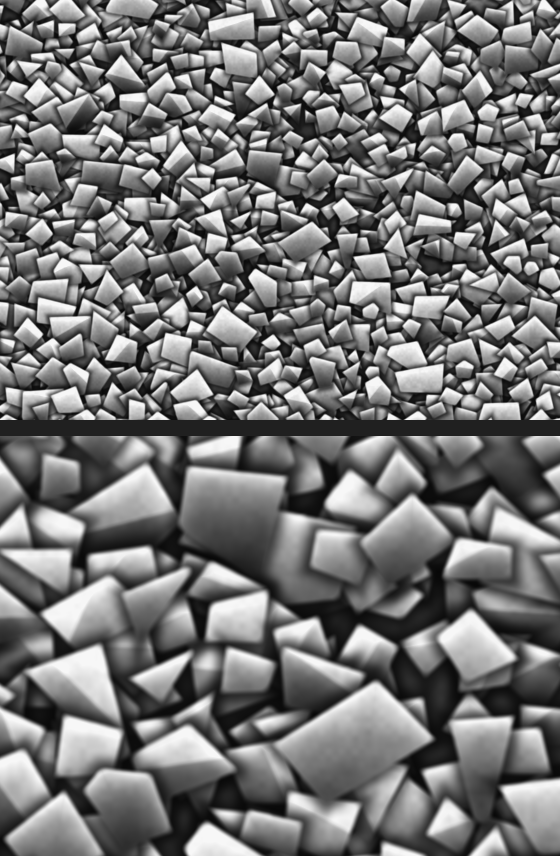
Top: the whole. Bottom: its middle third, enlarged.
A Shadertoy shader for this texture:

```glsl
// A dense bed of angular grey crystals, as seen by an electron microscope.
// Jittered grids of convex polygons are painted from back to front; each grain
// darkens what lies behind it and has facets, a soft gradient and a bright rim.

const float TAU = 6.28319;
const vec2  CELL = vec2(0.065, 0.051);   // grid spacing, in canvas heights
const int   LAYERS = 3;
const float FRONT_SHARE = 0.7;           // part of the front layer that is filled
const float MIN_SIZE = 0.0165;
const float MAX_SIZE = 0.0355;
const float REACH = 2.1;                 // corner limit, in grain sizes
const float MAX_TILT = 0.8;
const float SOFTNESS = 0.0029;           // half width of a smoothed edge
const float CORNER = 0.005;              // rounding of the corners
const float SHADOW_WIDTH = 0.02;
const float SHADOW_DEPTH = 0.62;
const float RIM_WIDTH = 0.0045;
const float DARK_FACE = 0.36;
const float LIGHT_FACE = 0.77;
const float GAP_TONE = 0.22;
const float GRIT = 0.09;
const float CONTRAST = 0.4;

// Integer hash, three values from 0 to 1
vec3 hash3(ivec2 cell, int salt) {
    uvec3 v = uvec3(ivec3(cell, salt)) * 1664525u + 1013904223u;
    v.x += v.y * v.z; v.y += v.z * v.x; v.z += v.x * v.y;
    v ^= v >> 16u;
    v.x += v.y * v.z; v.y += v.z * v.x; v.z += v.x * v.y;
    return vec3(v >> 8u) * exp2(-24.0);
}

float valueNoise(vec2 p) {
    ivec2 c = ivec2(floor(p));
    vec2 f = fract(p);
    f = f * f * (3.0 - 2.0 * f);
    float low  = mix(hash3(c, 91).x, hash3(c + ivec2(1, 0), 91).x, f.x);
    float high = mix(hash3(c + ivec2(0, 1), 91).x, hash3(c + ivec2(1, 1), 91).x, f.x);
    return mix(low, high, f.y);
}

float smoothMax(float a, float b, float k) {
    float h = max(k - abs(a - b), 0.0) / k;
    return max(a, b) + 0.25 * h * h * k;
}

vec2 direction(float angle) { return vec2(cos(angle), sin(angle)); }

// Paints one grain over the tone behind it; p is relative to its centre
float paintGrain(float behind, vec2 p, float size, ivec2 id, int salt, float soft) {
    vec3 form = hash3(id, salt + 1);
    vec3 look = hash3(id, salt + 2);
    int sides = form.x < 0.15 ? 3 : (form.x < 0.88 ? 4 : 5);
    float tilt = (form.y - 0.5) * 2.0 * MAX_TILT;
    float stretch = mix(1.0, 1.7, form.z * form.z);

    // Outline, with light gathered along the edges that face up
    float d = length(p) - REACH * size;
    float glow = 0.0;
    float rim = 0.0;
    for (int k = 0; k < sides; k++) {
        vec3 vary = hash3(id, salt + 4 + k);
        float turn = float(k) + (vary.x - 0.5) * 0.34;
        vec2 normal = direction(0.25 * TAU + tilt + TAU * turn / float(sides));
        float inner = size * mix(0.75, 1.1, vary.y);
        if (sides == 3) inner *= 0.75;
        else if (k % 2 == 1) inner *= stretch;
        float edge = dot(p, normal) - inner;
        d = smoothMax(d, edge, CORNER);
        float lit = smoothstep(-0.35, 0.75, normal.y);
        float inside = min(edge, 0.0);
        glow = max(glow, lit * exp(inside / (0.45 * size)));
        rim = max(rim, (0.2 + 0.8 * lit) * exp(inside / RIM_WIDTH));
    }

    // Face tone, sometimes split by a ridge into a light and a dark facet
    float tone = mix(DARK_FACE, LIGHT_FACE, look.x);
    tone += 0.17 * clamp(p.y / size, -1.3, 1.3) + 0.27 * glow + 0.24 * rim;
    if (look.y < 0.4) {
        vec2 facing = direction(0.25 * TAU + (look.z - 0.5) * 2.6);
        float ridge = dot(p, facing) - size * mix(-0.1, 0.5, fract(look.y * 17.0));
        tone += mix(-0.14, 0.12, smoothstep(-soft, soft, ridge));
        tone += 0.08 * exp(-abs(ridge) / RIM_WIDTH);
    }

    float shade = 1.0 - smoothstep(0.0, SHADOW_WIDTH, d);
    behind *= 1.0 - SHADOW_DEPTH * shade * shade;
    return mix(behind, clamp(tone, 0.0, 1.0), 1.0 - smoothstep(-soft, soft, d));
}

void mainImage(out vec4 fragColor, in vec2 fragCoord) {
    vec2 pos = fragCoord / iResolution.y;
    float soft = max(SOFTNESS, 0.7 / iResolution.y);
    float tone = GAP_TONE;

    // Rows run downwards, so that lower grains stand in front
    for (int layer = 0; layer < LAYERS; layer++) {
        vec2 grid = pos / CELL + float(layer) * vec2(0.37, 0.71);
        ivec2 home = ivec2(floor(grid));
        int salt = layer * 16;
        int side = layer % 2 == 0 ? 1 : -1;
        for (int row = 2; row >= -2; row--)
        for (int col = -2; col <= 2; col++) {
            ivec2 id = home + ivec2(col * side, row);
            vec3 place = hash3(id, salt);
            if (layer == LAYERS - 1 && hash3(id, salt + 3).x > FRONT_SHARE) continue;
            vec2 centre = vec2(id) + 0.5 + (place.xy - 0.5) * 0.75;
            vec2 p = (grid - centre) * CELL;
            float size = mix(MIN_SIZE, MAX_SIZE, pow(place.z, 1.7));
            if (length(p) > REACH * size + SHADOW_WIDTH) continue;
            tone = paintGrain(tone, p, size, id, salt, soft);
        }
    }

    // Fine surface grit and final contrast
    float grit = 0.6 * valueNoise(pos * 75.0) + 0.4 * valueNoise(pos * 190.0) - 0.5;
    tone = clamp(tone * (1.0 + 2.0 * GRIT * grit), 0.0, 1.0);
    tone = mix(tone, smoothstep(0.0, 1.0, tone), CONTRAST);
    fragColor = vec4(vec3(0.03 + 0.94 * tone), 1.0);
}
```
